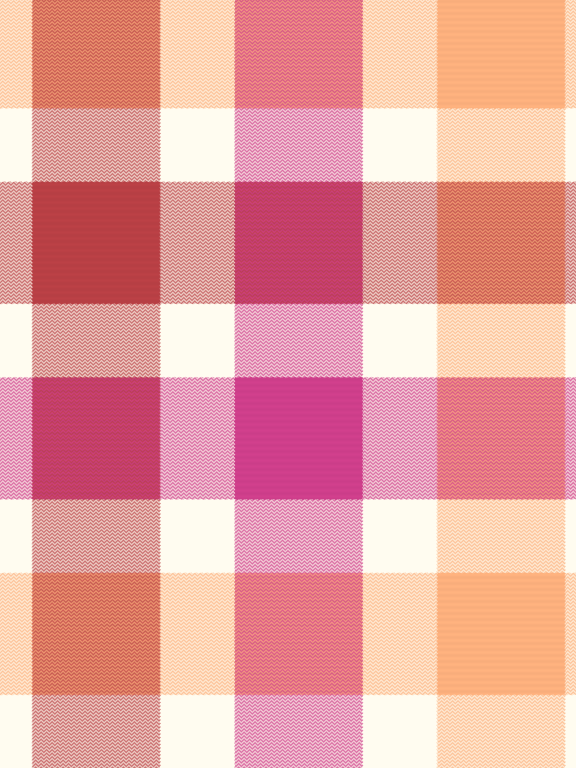
Write a Shadertoy shader that draws this pattern.

```glsl
const vec3 CREAM = vec3(1.0, 0.99, 0.94);
const vec3 RED = vec3(0.725, 0.25, 0.27);
const vec3 MAGENTA = vec3(0.81, 0.245, 0.545);
const vec3 ORANGE = vec3(0.988, 0.69, 0.49);

const float TAU = 6.28318;
const int SAMPLES = 4;

// Dyed yarns cycle red, magenta, orange
vec3 yarnColor(float index) {
    float slot = mod(index, 3.0);
    return slot < 0.5 ? RED : slot < 1.5 ? MAGENTA : ORANGE;
}

// One direction of stripes: a dyed band, then a cream gap
vec3 stripes(float position, float start, float period, float band, float order) {
    float t = (position - start) / period;
    bool dyed = fract(t) * period < band;
    return dyed ? yarnColor(floor(t) * order + 1.0 - order) : CREAM;
}

// Share of vertical yarn in a soft zigzag twill
float zigzagTwill(vec2 p, float pitch, float zigWidth, float contrast) {
    float zigzag = abs(fract(p.x / zigWidth) - 0.5) * 1.6;
    return 0.5 + contrast * sin(TAU * (p.y / pitch + zigzag));
}

// Small alternating teeth along a band edge
float teeth(float position, float pitch, float reach) {
    return reach * sin(TAU * position / pitch);
}

// Faint horizontal ribs in the cloth
float ribs(float y, float pitch, float depth) {
    return 1.0 + depth * sin(TAU * y / pitch);
}

vec3 cloth(vec2 p, float pitch, float zigWidth) {
    float warpX = p.x + teeth(p.y, pitch, 0.0008);
    float weftY = p.y + teeth(p.x, zigWidth, 0.0006);
    vec3 warp = stripes(warpX, 0.0417, 0.2637, 0.1667, 1.0);
    vec3 weft = stripes(weftY, 0.0951, 0.2546, 0.1590, -1.0);
    vec3 color = mix(weft, warp, zigzagTwill(p, pitch, zigWidth, 0.3));
    // Ribs show only where both yarns are dyed
    bool solid = warp != CREAM && weft != CREAM;
    return solid ? color * ribs(p.y, 1.0 / 128.0, 0.018) : color;
}

void mainImage(out vec4 fragColor, in vec2 fragCoord) {
    // Average a grid of samples inside each pixel
    vec3 total = vec3(0.0);
    for (int j = 0; j < SAMPLES; j++) {
        for (int i = 0; i < SAMPLES; i++) {
            vec2 offset = (vec2(i, j) + 0.5) / float(SAMPLES) - 0.5;
            vec2 p = (fragCoord + offset) / iResolution.y;
            total += cloth(p, 1.0 / 220.0, 1.0 / 140.0);
        }
    }
    fragColor = vec4(total / float(SAMPLES * SAMPLES), 1.0);
}
```
